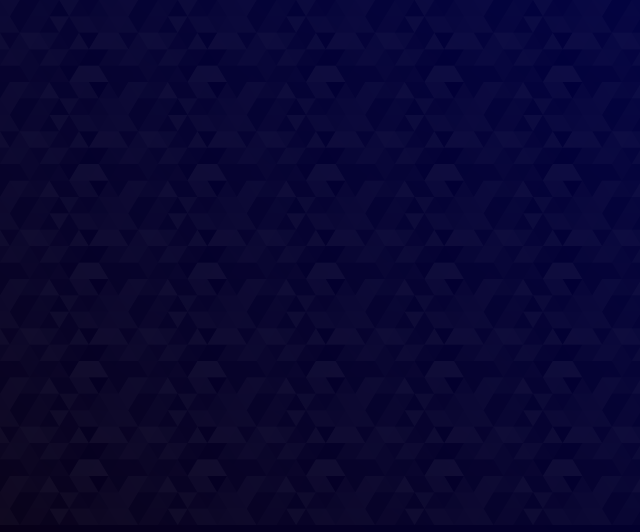
Write a WebGL 2 fragment shader that draws this background.

```glsl
#version 300 es
precision highp float;

uniform vec2 u_resolution;
out vec4 fragColor;

float hash(vec2 p) {
    return fract(sin(dot(p, vec2(127.1, 311.7))) * 43758.5453);
}

// Whiteness of the triangle under p, on a tile of 12 triangles by 6 rows
float triangleTone(vec2 p) {
    float row = floor(p.y);
    float slant = 0.5 * fract(p.y);
    float x = p.x - 0.5 * mod(row, 2.0);
    float index = floor(x - slant) + floor(x + slant);
    vec2 cell = mod(vec2(index, row), vec2(12.0, 6.0));

    // Some triangles join their left neighbour into wider shapes
    float joined = step(0.55, hash(cell + 41.3));
    vec2 source = vec2(mod(cell.x - joined, 12.0), cell.y);
    float level = floor(hash(source + 7.7) * 5.0) / 4.0;
    float tone = 0.042 * level + 0.007 * hash(cell + 19.1);
    return tone * step(p.y, 32.0);
}

void main() {
    vec2 uv = gl_FragCoord.xy / u_resolution;

    // Diagonal glow from dark plum to navy
    float glow = pow(0.5 * (uv.x + uv.y), 0.8);
    vec3 plum = vec3(0.028, 0.0, 0.09);
    vec3 navy = vec3(0.0, 0.0, 0.245);
    vec3 color = mix(plum, navy, glow);

    // Average 3 x 3 samples for smooth edges
    float tone = 0.0;
    for (int j = -1; j <= 1; j++) {
        for (int i = -1; i <= 1; i++) {
            vec2 q = uv + vec2(i, j) / (3.0 * u_resolution);
            tone += triangleTone(vec2(q.x, 1.0 - q.y) * 32.42) / 9.0;
        }
    }

    fragColor = vec4(mix(color, vec3(1.0), tone), 1.0);
}
```
